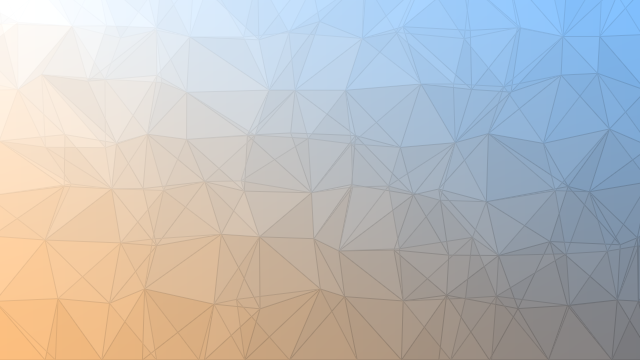
A WebGL 2 fragment shader for this background:

```glsl
#version 300 es
precision highp float;

uniform vec2 u_resolution;
out vec4 outColor;

#define CELL vec2(0.139, 0.149)
#define ORIGIN vec2(0.012, 0.022)
#define JITTER vec2(0.74, 0.40)
#define SHARED_POINTS 0.55
#define FACET_CONTRAST 0.042
#define FACET_FLATNESS 0.7
#define CORNER_HOLD 0.4
#define LINE_WIDTH 0.0014
#define LINE_DARKNESS 0.42

const vec3 TOP_LEFT = vec3(1.0, 1.0, 1.0);
const vec3 TOP_RIGHT = vec3(0.49, 0.74, 0.99);
const vec3 BOTTOM_LEFT = vec3(1.0, 0.75, 0.49);
const vec3 BOTTOM_RIGHT = vec3(0.49, 0.485, 0.495);

float hash(vec2 p) {
  return fract(sin(dot(p, vec2(127.1, 311.7))) * 43758.5453);
}

float cross2(vec2 a, vec2 b) {
  return a.x * b.y - a.y * b.x;
}

// Four-corner colour blend, held slightly toward the corners
vec3 gradient(vec2 p) {
  float aspect = u_resolution.x / u_resolution.y;
  vec2 uv = clamp(p / vec2(aspect, 1.0), 0.0, 1.0);
  uv = mix(uv, smoothstep(0.0, 1.0, uv), CORNER_HOLD);
  return mix(mix(BOTTOM_LEFT, BOTTOM_RIGHT, uv.x),
             mix(TOP_LEFT, TOP_RIGHT, uv.x), uv.y);
}

// Jittered lattice point; the layers share some of their points
vec2 vertex(vec2 id, float layer) {
  float seed = hash(id + 71.3) < SHARED_POINTS ? 0.0 : layer * 19.7;
  vec2 offset = vec2(hash(id + seed), hash(id + seed + 37.1)) - 0.5;
  vec2 point = ORIGIN + (id + offset * JITTER) * CELL;
  // The lowest row lies flat on the canvas border
  if (id.y < 0.5) point.y = id.y * CELL.y;
  return point;
}

float segmentDistance(vec2 p, vec2 a, vec2 b) {
  vec2 pa = p - a, ba = b - a;
  return length(pa - ba * clamp(dot(pa, ba) / dot(ba, ba), 0.0, 1.0));
}

float edgeSide(vec2 p, vec2 a, vec2 b) {
  return cross2(normalize(b - a), p - a);
}

// Facet colour in rgb, antialiased coverage in alpha
vec4 facet(vec2 p, vec2 a, vec2 b, vec2 c, float seed, float pixel) {
  float inside = min(edgeSide(p, a, b), min(edgeSide(p, b, c), edgeSide(p, c, a)));
  float coverage = clamp(0.5 + inside / pixel, 0.0, 1.0);
  vec3 color = gradient(mix(p, (a + b + c) / 3.0, FACET_FLATNESS));
  color += (seed - 0.5) * FACET_CONTRAST;
  return vec4(color, 1.0) * coverage;
}

// One triangulated layer: facet colour in rgb, edge distance in alpha
vec4 mesh(vec2 p, float layer, float pixel) {
  vec2 home = floor((p - ORIGIN) / CELL);
  vec4 sum = vec4(0.0);
  float edge = 1.0;
  for (int j = -1; j <= 1; j++) {
    for (int i = -1; i <= 1; i++) {
      vec2 id = home + vec2(i, j);
      vec2 a = vertex(id, layer);
      vec2 b = vertex(id + vec2(1.0, 0.0), layer);
      vec2 c = vertex(id + vec2(1.0, 1.0), layer);
      vec2 d = vertex(id + vec2(0.0, 1.0), layer);
      float seed1 = hash(id + 5.3 + layer * 11.0);
      float seed2 = hash(id + 9.7 + layer * 23.0);
      edge = min(edge, min(segmentDistance(p, a, b), segmentDistance(p, a, d)));
      // Each layer picks its own diagonal
      if (hash(id + 3.1 + layer * 7.0) < 0.5) {
        sum += facet(p, a, b, c, seed1, pixel) + facet(p, a, c, d, seed2, pixel);
        edge = min(edge, segmentDistance(p, a, c));
      } else {
        sum += facet(p, a, b, d, seed1, pixel) + facet(p, b, c, d, seed2, pixel);
        edge = min(edge, segmentDistance(p, b, d));
      }
    }
  }
  return vec4(sum.rgb / max(sum.a, 0.001), edge);
}

void main() {
  float pixel = 1.0 / u_resolution.y;
  vec2 p = gl_FragCoord.xy * pixel;
  vec2 uv = gl_FragCoord.xy / u_resolution;

  // Two overlapping translucent meshes
  vec4 back = mesh(p, 0.0, pixel);
  vec4 front = mesh(p, 1.0, pixel);
  vec3 color = 0.5 * (back.rgb + front.rgb);

  // Hairlines, fading out toward the bright corner
  float thickness = min(LINE_WIDTH / pixel, 1.0);
  vec2 lines = thickness * clamp(1.0 - vec2(back.a, front.a) / max(pixel, LINE_WIDTH), 0.0, 1.0);
  float strength = mix(0.05, 0.72, smoothstep(-0.1, 1.9, uv.x + 1.0 - uv.y));
  color *= 1.0 - LINE_DARKNESS * strength * max(lines.x, lines.y * 0.8);

  outColor = vec4(clamp(color, 0.0, 1.0), 1.0);
}
```
